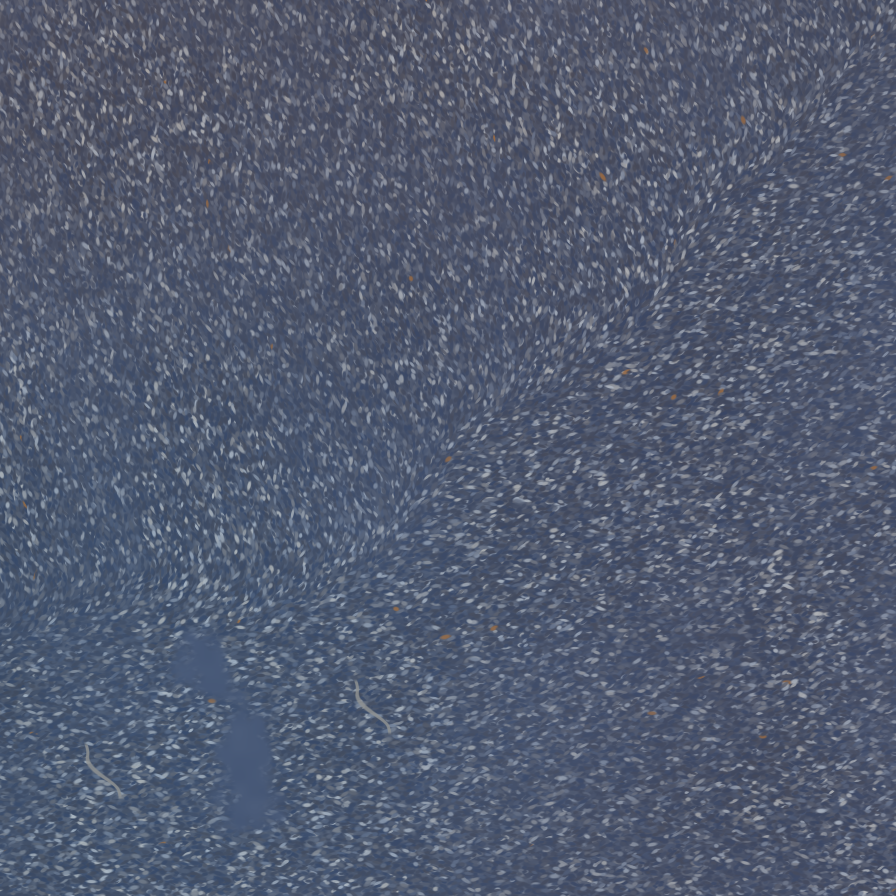
Reproduce this texture procedurally as a Shadertoy shader.

```glsl
// Blue-grey speckled floor: layers of small soft flecks scattered on a jittered grid.
// A direction field turns them from steep at upper left to nearly flat at lower right;
// a smooth worn patch, two pale curled fibres and rare rust specks finish the surface.

vec4 hash4(vec2 p) {
    vec4 q = fract(p.xyxy * vec4(0.1031, 0.1030, 0.0973, 0.1099));
    q += dot(q, q.wzxy + 33.33);
    return fract((q.xxyz + q.yzzw) * q.zywx);
}

float noise(vec2 p) {
    vec2 i = floor(p), f = fract(p);
    f = f * f * (3.0 - 2.0 * f);
    float low = mix(hash4(i).x, hash4(i + vec2(1, 0)).x, f.x);
    float high = mix(hash4(i + vec2(0, 1)).x, hash4(i + vec2(1, 1)).x, f.x);
    return mix(low, high, f.y);
}

// Slate ramp from deep blue-grey to pale grey
vec3 slate(float tone) {
    return mix(vec3(0.245, 0.278, 0.372), vec3(0.70, 0.72, 0.75), tone);
}

float segmentDistance(vec2 p, vec2 a, vec2 b) {
    vec2 ab = b - a;
    return length(p - a - ab * clamp(dot(p - a, ab) / dot(ab, ab), 0.0, 1.0));
}

// Grain direction: steep above the diagonal, gently rising below it
float grainAngle(vec2 uv) {
    float wobble = 0.12 * (noise(uv * 7.0) - 0.5);
    float side = uv.y - max(uv.x, 0.30) + wobble;
    float flatAngle = 0.05 + 0.45 * uv.y;
    return mix(flatAngle, 1.85, smoothstep(-0.06, 0.06, side));
}

vec3 addFlecks(vec3 color, vec2 uv, float scale, float seed, float opacity) {
    vec2 grid = uv * scale + seed * 0.37;
    vec2 cell = floor(grid);
    float baseAngle = grainAngle(uv);
    for (int y = -1; y <= 1; y++)
    for (int x = -1; x <= 1; x++) {
        vec2 id = cell + vec2(x, y);
        vec4 place = hash4(id + seed * 17.0);
        vec4 look = hash4(id + seed * 31.0 + 211.0);
        float angle = baseAngle + (place.z - 0.5) * 1.1;
        vec2 d = grid - id - 0.5 - (place.xy - 0.5) * 0.8;
        vec2 axis = vec2(cos(angle), sin(angle));
        vec2 local = vec2(dot(d, axis), dot(d, vec2(-axis.y, axis.x)));
        vec2 size = vec2(mix(0.32, 0.68, place.w), mix(0.17, 0.29, look.y));
        float mask = smoothstep(1.35, 0.45, length(local / size));

        // Mostly dark flecks, a few bright ones, slight warm and cool casts
        vec3 fleck = slate(0.01 + 0.98 * pow(look.x, 4.0));
        fleck += (look.z - 0.5) * vec3(0.05, 0.01, -0.05);
        if (look.w > 0.9988) fleck = vec3(0.60, 0.42, 0.27);
        color = mix(color, fleck, mask * opacity);
    }
    return color;
}

void mainImage(out vec4 fragColor, in vec2 fragCoord) {
    vec2 uv = fragCoord / iResolution.y;

    // Worn patch where the flecks fade out
    float patchDistance = segmentDistance(uv, vec2(0.225, 0.262), vec2(0.268, 0.225));
    patchDistance = min(patchDistance, segmentDistance(uv, vec2(0.268, 0.225), vec2(0.282, 0.09)));
    patchDistance += 0.035 * (noise(uv * 38.0) - 0.5) + 0.02 * (noise(uv * 90.0) - 0.5);
    float grain = smoothstep(0.008, 0.040, patchDistance);
    grain *= 0.78 + 0.22 * smoothstep(0.25, 0.60, noise(uv * 9.0 + 4.0));

    // Ground and flecks
    vec3 ground = slate(0.13 + 0.05 * (noise(uv * 60.0) - 0.5)) + vec3(-0.01, 0.0, 0.025);
    vec3 color = slate(0.13 + 0.24 * (noise(uv * 210.0) - 0.5));
    for (int i = 0; i < 4; i++) {
        float layer = float(i);
        color = addFlecks(color, uv, 122.0 - 5.0 * layer, layer + 1.0, 0.88);
    }
    color = mix(ground, color, grain);

    // Broad tints: purple-grey at the top left, bluer at the lower left
    float topLeft = smoothstep(0.45, 1.1, uv.y + 0.35 * (0.5 - uv.x));
    float lowerLeft = smoothstep(0.75, 0.1, length(uv - vec2(0.1, 0.2)));
    color += topLeft * vec3(0.018, 0.0, -0.018);
    color += lowerLeft * vec3(-0.018, 0.008, 0.014);
    color *= 0.97 + 0.06 * noise(uv * 5.0 + 9.0);

    // Two curled fibres, each an S-shaped curve
    for (int i = 0; i < 2; i++) {
        vec2 start = mix(vec2(0.095, 0.172), vec2(0.396, 0.243), float(i));
        vec2 p = uv - start;
        float along = -p.y / 0.064;
        float curve = 0.036 * smoothstep(0.25, 0.85, along) + 0.003 * sin(along * 8.0);
        float slope = 1.0 + 1.1 * smoothstep(0.35, 0.0, abs(along - 0.55));
        float line = smoothstep(0.0026, 0.0008, abs(p.x - curve) / slope);
        line *= smoothstep(0.0, 0.08, along) * smoothstep(1.0, 0.92, along);
        color = mix(color, vec3(0.56, 0.57, 0.57), line * 0.85);
    }

    fragColor = vec4(clamp(color, 0.0, 1.0), 1.0);
}
```
